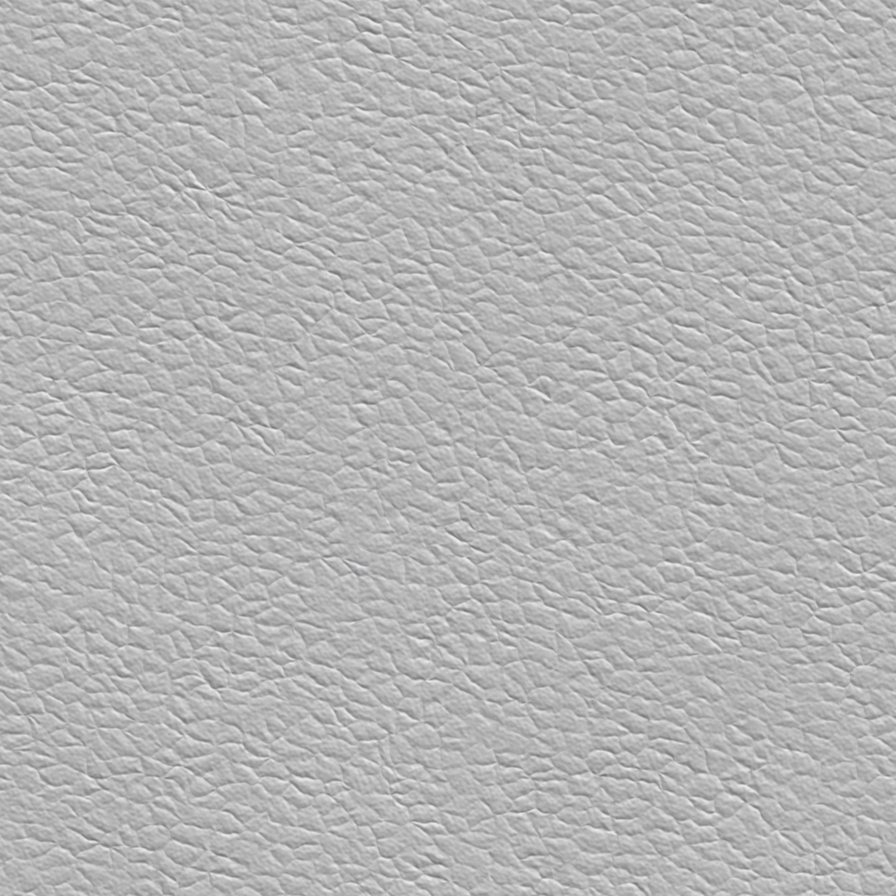
A WebGL 1 fragment shader for this texture:

```glsl
precision highp float;
// Pale grey grained leather: flattened pebbles split by fine creases, lit from above.

uniform vec2 u_resolution;

vec2 hash2(vec2 p) {
  p = vec2(dot(p, vec2(127.1, 311.7)), dot(p, vec2(269.5, 183.3)));
  return fract(sin(p) * 43758.545);
}

float cornerDot(vec2 cell, vec2 corner, vec2 f) {
  return dot(hash2(cell + corner) * 2.0 - 1.0, f - corner);
}

float gradientNoise(vec2 p) {
  vec2 i = floor(p), f = p - i;
  vec2 u = f * f * f * (f * (f * 6.0 - 15.0) + 10.0);
  float low = mix(cornerDot(i, vec2(0.0), f), cornerDot(i, vec2(1.0, 0.0), f), u.x);
  float high = mix(cornerDot(i, vec2(0.0, 1.0), f), cornerDot(i, vec2(1.0), f), u.x);
  return mix(low, high, u.y);
}

vec2 rotate(vec2 p, float angle) {
  float c = cos(angle), s = sin(angle);
  return vec2(c * p.x + s * p.y, c * p.y - s * p.x);
}

// Distance to the nearest border between scattered cells
float borderDistance(vec2 p) {
  vec2 cell = floor(p), f = p - cell;
  vec2 nearest = vec2(0.0);
  float best = 8.0;
  for (int y = -1; y <= 1; y++) {
    for (int x = -1; x <= 1; x++) {
      vec2 g = vec2(float(x), float(y));
      vec2 r = g + 0.08 + 0.84 * hash2(cell + g) - f;
      if (dot(r, r) < best) {
        best = dot(r, r);
        nearest = r;
      }
    }
  }
  float border = 8.0;
  for (int y = -2; y <= 2; y++) {
    for (int x = -2; x <= 2; x++) {
      vec2 g = vec2(float(x), float(y));
      vec2 r = g + 0.08 + 0.84 * hash2(cell + g) - f;
      vec2 gap = r - nearest;
      if (dot(gap, gap) > 0.0001) {
        border = min(border, dot(0.5 * (r + nearest), normalize(gap)));
      }
    }
  }
  return border;
}

// Rounded valley that is deepest on the border
float crease(float d, float steepness) {
  return exp(-steepness * sqrt(d * d + 0.002));
}

float leatherHeight(vec2 p) {
  // Bend the grain, first broadly and then cell by cell
  vec2 q = p + 0.03 * vec2(gradientNoise(p * 4.0), gradientNoise(p * 4.0 + 31.0));
  q += 0.012 * vec2(gradientNoise(p * 21.0 + 7.0), gradientNoise(p * 21.0 + 53.0));
  q += 0.005 * vec2(gradientNoise(p * 75.0 + 3.0), gradientNoise(p * 75.0 + 41.0));

  // Pebbles lie wide and fall to the right; their creases fade in and out
  float depth = 0.75 + 0.5 * gradientNoise(p * 6.0 + 17.0) + 0.9 * gradientNoise(p * 26.0);
  float pebbles = crease(borderDistance(rotate(q, -0.33) * vec2(32.0, 50.0)), 6.5);

  // Sparse steeper wrinkles cut across the pebbles
  float wrinkleMask = smoothstep(-0.1, 0.4, gradientNoise(p * 11.0 + 5.0));
  float wrinkles = crease(borderDistance(rotate(q, -0.7) * vec2(20.0, 36.0) + 60.0), 9.0);

  // Fine pores, turned along the pebbles
  vec2 pore = rotate(p, -0.5);
  float grain = 0.33 * gradientNoise(pore * vec2(85.0, 105.0))
              + 0.28 * gradientNoise(pore * vec2(180.0, 215.0) + 9.0);
  return grain - max(depth, 0.15) * pebbles - 0.6 * wrinkleMask * wrinkles;
}

void main() {
  vec2 p = gl_FragCoord.xy / min(u_resolution.x, u_resolution.y);

  // Relief: slopes that face the upper right light turn bright
  vec2 towardLight = normalize(vec2(0.35, 1.0)) * 0.0012;
  float slope = leatherHeight(p - towardLight) - leatherHeight(p + towardLight);

  float tone = 0.706 + 0.41 * slope + 0.02 * gradientNoise(p * 3.0 + 80.0);
  tone = clamp(tone, 0.47, 0.9);

  // Shadows lean slightly to blue
  vec3 tint = mix(vec3(-0.004, -0.002, 0.006), vec3(0.0, 0.002, 0.0),
                  smoothstep(0.56, 0.7, tone));
  gl_FragColor = vec4(tone + tint, 1.0);
}
```
